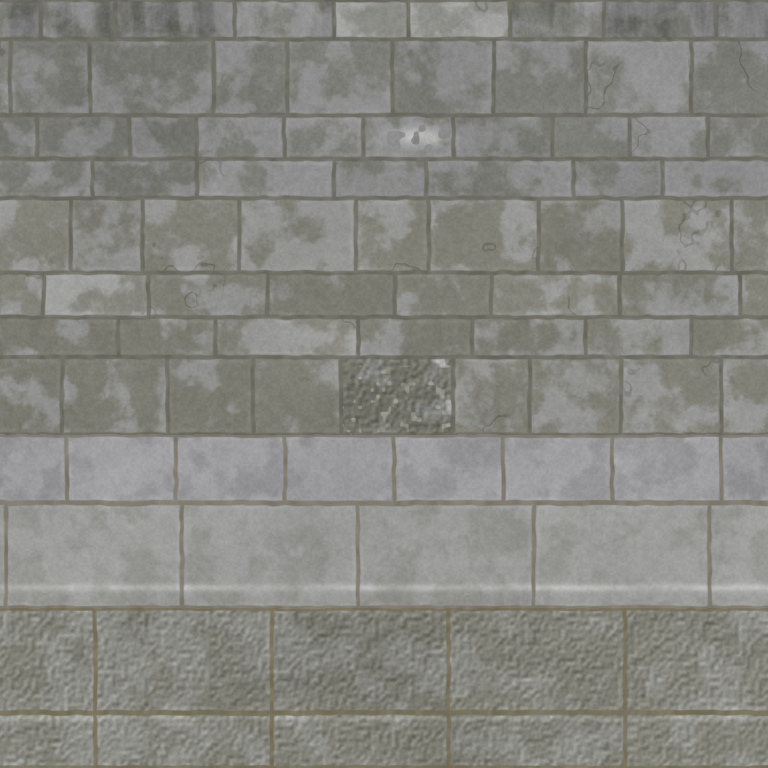
This texture is drawn by a WebGL 2 fragment shader. Its source:

```glsl
#version 300 es
precision highp float;
// Weathered grey stone wall: twelve uneven courses above a rough plinth.
uniform vec2 u_resolution;
out vec4 outColor;

// Top edge of each course, measured downward from the top of the canvas
const float TOPS[13] = float[13](0.0, 0.051, 0.150, 0.207, 0.258, 0.355, 0.413,
                                 0.465, 0.566, 0.655, 0.792, 0.928, 1.0);
// Block width and first joint of each course
const vec2 COURSES[12] = vec2[12](
  vec2(0.126, 0.043), vec2(0.127, 0.007), vec2(0.110, 0.045), vec2(0.155, 0.105),
  vec2(0.124, 0.075), vec2(0.148, 0.066), vec2(0.151, 0.143), vec2(0.120, 0.095),
  vec2(0.142, 0.087), vec2(0.229, 0.237), vec2(0.230, 0.124), vec2(0.230, 0.124));

float hash(vec2 p) {
  vec3 q = fract(vec3(p.xyx) * 0.1031);
  q += dot(q, q.yzx + 33.33);
  return fract((q.x + q.y) * q.z);
}

float noise(vec2 p) {
  vec2 i = floor(p), f = fract(p);
  f = f * f * (3.0 - 2.0 * f);
  return mix(mix(hash(i), hash(i + vec2(1, 0)), f.x),
             mix(hash(i + vec2(0, 1)), hash(i + vec2(1, 1)), f.x), f.y);
}

float fbm(vec2 p) {
  float sum = 0.0, amp = 0.5;
  for (int i = 0; i < 5; i++) {
    sum += amp * noise(p);
    p = mat2(1.6, 1.2, -1.2, 1.6) * p + 17.3;
    amp *= 0.55;
  }
  return sum / 1.06;
}

float bell(float x) { return exp(-x * x); }

void main() {
  vec2 uv = gl_FragCoord.xy / u_resolution;
  vec2 p = vec2(uv.x, 1.0 - uv.y);
  float px = 1.0 / min(u_resolution.x, u_resolution.y);

  // Slightly worn edges
  vec2 worn = p + 0.0022 * (vec2(noise(p * 70.0), noise(p * 70.0 + 41.0)) - 0.5);

  // Course and block under this point
  int row = 0;
  for (int i = 1; i < 12; i++) if (worn.y > TOPS[i]) row = i;
  float r = float(row);
  bool upper = row < 8, rough = row > 9;
  vec2 course = COURSES[row];
  float s = (worn.x - course.y) / course.x;
  float k = floor(s + 0.5);
  float joint = k + (upper ? 0.3 * (hash(vec2(k + 20.0, r * 7.0 + 3.0)) - 0.5) : 0.0);
  float block = s < joint ? k - 1.0 : k;
  float dx = abs(s - joint) * course.x;
  float dy = min(worn.y - TOPS[row], TOPS[row + 1] - worn.y);
  float edge = min(dx, dy);
  float tint = hash(vec2(block + 31.0, r * 5.0 + 11.0));
  float wear = hash(vec2(block + 57.0, r * 3.0 + 29.0));

  // Stone and grime colours by zone
  vec3 stone = vec3(0.575, 0.575, 0.57), grime = vec3(0.475, 0.475, 0.435);
  float cover = row < 5 ? 0.0 : 0.065;
  if (row < 4) { stone = vec3(0.55, 0.55, 0.55); grime = vec3(0.465, 0.465, 0.44); }
  if (row == 8) { stone = vec3(0.62, 0.62, 0.63); grime = vec3(0.55, 0.55, 0.56); cover = -0.02; }
  if (row == 9) { stone = vec3(0.61, 0.61, 0.605); grime = vec3(0.55, 0.55, 0.535); cover = -0.02; }
  if (rough) { stone = vec3(0.55, 0.55, 0.53); grime = vec3(0.475, 0.475, 0.435); cover = 0.04; }

  // Broad clouds and patchy stains, shifted from block to block
  vec2 local = p + (upper ? vec2(wear, tint) * 3.0 : vec2(0.0));
  float cloud = fbm(p * 7.0 + 5.0);
  float patches = fbm(local * 27.0);
  float stain = smoothstep(-0.11, 0.11, patches - 0.5 + cover + (tint - 0.5) * 0.14 + (cloud - 0.5) * 0.3);
  vec3 color = mix(stone, grime, stain * (upper ? 0.9 : 0.75));
  color += (wear - 0.5) * (upper ? 0.045 : 0.02) + (cloud - 0.5) * 0.08;

  // Pale replacement blocks and vertical soot in the top course
  bool pale = (row == 0 && (block == 3.0 || block == 4.0)) || (row == 5 && block == 0.0);
  if (pale) color = mix(color, vec3(0.67, 0.67, 0.66), 0.65 - 0.35 * stain);
  else if (row == 0) color -= 0.09 * smoothstep(0.35, 0.75, fbm(p * vec2(45.0, 9.0)));

  // Fine grain, with pitted relief on the plinth and one pebbled block
  vec2 g = p * 190.0;
  float relief = noise(g) - noise(g + vec2(0.5, 0.6));
  color += (noise(p * 380.0) - 0.5) * 0.035 + (noise(p * 150.0) - 0.5) * 0.03;
  if (rough) color += relief * 0.13;
  if (row == 7 && block == 3.0) {
    color += relief * 0.12 - 0.025;
    color += 0.13 * smoothstep(0.72, 0.9, noise(p * 130.0));
  }

  // Hairline cracks and a few white chips
  float crack = 1.0 - smoothstep(0.003, 0.009 + px, abs(fbm(local * 7.0 + 9.0) - 0.5));
  if (upper && wear > 0.62) color -= 0.07 * crack * smoothstep(0.4, 0.6, noise(p * 19.0));
  float chips = bell(length((p - vec2(0.545, 0.178)) / vec2(0.035, 0.012)));
  color += 0.2 * chips * smoothstep(0.5, 0.65, noise(p * 120.0));

  // Light ledges along the plinth
  float scuff = 0.5 + 0.8 * noise(p * vec2(25.0, 90.0));
  if (row == 9) color += 0.10 * scuff * bell((p.y - 0.765) / 0.005) - 0.02 * smoothstep(0.77, 0.79, p.y);
  if (row == 11) color += 0.08 * scuff * bell((p.y - 0.935) / 0.004);

  // Bevelled rims and mortar
  float rim = bell((edge - 0.0055) / 0.0025);
  color += rim * 0.045 * (noise(p * 60.0) - 0.15);
  vec3 mortar = upper ? vec3(0.415, 0.415, 0.375) : vec3(0.48, 0.46, 0.405);
  if (rough) mortar = vec3(0.46, 0.43, 0.34);
  mortar += (noise(p * 110.0) - 0.5) * 0.07;
  float halfWidth = dy < dx && row > 7 ? 0.0027 : 0.002;
  float gap = 1.0 - smoothstep(halfWidth - px * 0.5, halfWidth + px + 0.0006, edge);
  color = mix(color, mortar, gap * (0.7 + 0.3 * noise(p * 45.0)));

  outColor = vec4(clamp(color, 0.0, 1.0), 1.0);
}
```
